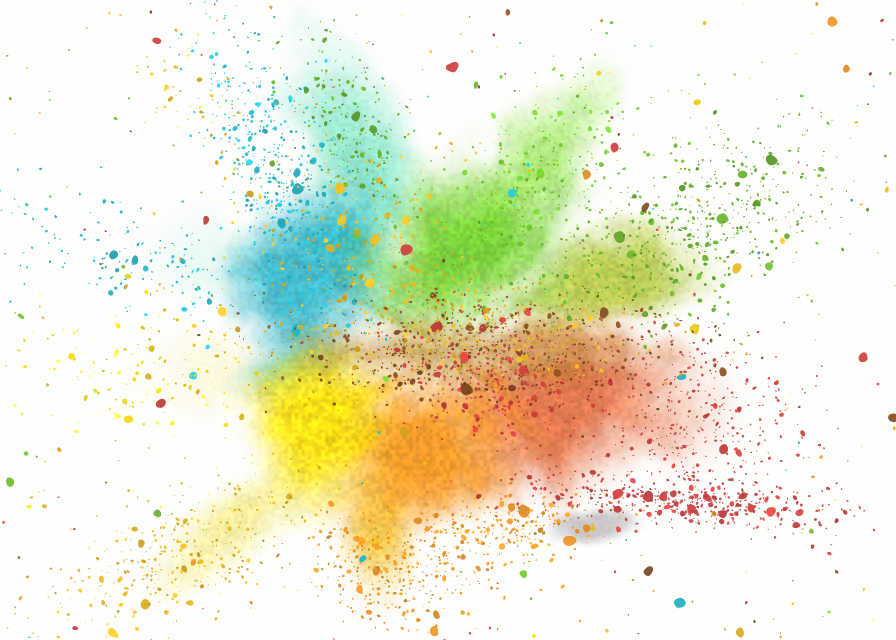
Reproduce this background procedurally as a WebGL 1 fragment shader.

```glsl
precision highp float;
uniform vec2 u_resolution;

const vec2 FRAME = vec2(1.4, 1.0);
const vec2 BURST = vec2(0.71, 0.46);
const float WARP = 0.07;
const float RAGGED = 1.1;
const float GRAIN = 0.22;
const float SPECK_CELLS = 42.0;
const vec3 PAPER = vec3(0.995, 0.995, 0.99);
const vec3 TEAL = vec3(0.16, 0.70, 0.78);
const vec3 CYAN = vec3(0.12, 0.76, 0.84);
const vec3 AQUA = vec3(0.50, 0.90, 0.78);
const vec3 GREEN = vec3(0.45, 0.82, 0.17);
const vec3 LEAF = vec3(0.40, 0.70, 0.16);
const vec3 LIME = vec3(0.66, 0.92, 0.42);
const vec3 OLIVE = vec3(0.70, 0.78, 0.22);
const vec3 YELLOW = vec3(1.0, 0.90, 0.05);
const vec3 STRAW = vec3(0.96, 0.92, 0.45);
const vec3 GOLD = vec3(0.94, 0.74, 0.12);
const vec3 ORANGE = vec3(0.97, 0.60, 0.13);
const vec3 CORAL = vec3(0.90, 0.46, 0.29);
const vec3 RED = vec3(0.83, 0.24, 0.24);
const vec3 UMBER = vec3(0.52, 0.29, 0.12);
const vec3 ASH = vec3(0.66, 0.64, 0.66);

float hash(vec2 p) {
  vec3 q = fract(p.xyx * 0.1031);
  q += dot(q, q.yzx + 33.33);
  return fract((q.x + q.y) * q.z);
}

float noise(vec2 p) {
  vec2 i = floor(p), f = fract(p);
  f = f * f * (3.0 - 2.0 * f);
  vec2 e = vec2(1.0, 0.0);
  return mix(mix(hash(i), hash(i + e), f.x),
             mix(hash(i + e.yx), hash(i + e.xx), f.x), f.y);
}

float fbm(vec2 p) {
  float sum = 0.0, gain = 0.5;
  for (int i = 0; i < 5; i++) {
    sum += gain * noise(p);
    p = mat2(1.6, 1.2, -1.2, 1.6) * p + 7.3;
    gain *= 0.5;
  }
  return sum;
}

// Distance from the centre of a turned ellipse, 1 at its rim
float ellipse(vec2 p, vec2 centre, vec2 radii, float angle) {
  vec2 d = p - centre;
  float c = cos(angle), s = sin(angle);
  return length(vec2(c * d.x + s * d.y, c * d.y - s * d.x) / radii);
}

// Soft cloud of powder
void puff(inout vec3 col, vec2 p, float ragged, vec2 centre, vec2 radii, float angle, float strength, vec3 tint) {
  float d = ellipse(p, centre, radii, angle) + ragged;
  col = mix(col, tint, strength * (1.0 - smoothstep(0.3, 1.45, d)));
}

// Scattered grains in three sizes; amount holds the coarse and fine density
void spray(inout vec3 col, vec2 p, vec2 centre, vec2 radii, float angle, vec2 amount, vec3 tint) {
  for (int i = 0; i < 3; i++) {
    float level = float(i);
    float cells = SPECK_CELLS * exp2(level * 0.9);
    vec2 id = floor(p * cells);
    vec2 key = id + floor(centre * 97.0) + level * 31.0;
    float d = ellipse((id + 0.5) / cells, centre, radii, angle);
    float chance = mix(amount.x, amount.y, level * 0.5) * exp(-d * d);
    float size = hash(key + 5.7);
    float radius = mix(0.12, 0.38, size * size);
    vec2 jitter = (vec2(hash(key + 11.3), hash(key + 23.9)) - 0.5) * (1.0 - 2.0 * radius);
    float rim = (length(fract(p * cells) - 0.5 - jitter) - radius) / cells;
    float cover = clamp(0.5 - rim * u_resolution.y, 0.0, 1.0) * step(hash(key), chance);
    col = mix(col, tint * mix(0.8, 1.12, hash(key + 41.1)), cover * 0.9);
  }
}

void main() {
  vec2 p = gl_FragCoord.xy / u_resolution * FRAME;

  // Warped space with streaks that fan out of the burst
  vec2 q = p + WARP * (vec2(fbm(p * 7.0), fbm(p * 7.0 + 19.0)) - 0.48);
  vec2 ray = q - BURST;
  float reach = length(ray);
  float streak = fbm(ray / max(reach, 0.001) * 5.0 + reach * 3.0 + 20.0);
  float rag = RAGGED * (mix(streak, fbm(p * 13.0), 0.55) - 0.45);
  vec3 col = PAPER;

  // Pale outer haze
  puff(col, q, rag, vec2(0.36, 0.59), vec2(0.13, 0.06), -0.3, 0.16, AQUA);
  puff(col, q, rag, vec2(0.36, 0.42), vec2(0.14, 0.06), -0.1, 0.22, STRAW);
  puff(col, q, rag, vec2(0.38, 0.19), vec2(0.17, 0.055), 0.65, 0.65, STRAW);
  puff(col, q, rag, vec2(0.94, 0.178), vec2(0.07, 0.02), -0.1, 0.6, ASH);
  puff(col, q, rag, vec2(1.04, 0.36), vec2(0.10, 0.10), 0.0, 0.22, CORAL);

  // Cool upper clouds
  puff(col, q, rag, vec2(0.56, 0.72), vec2(0.19, 0.085), 1.85, 0.8, AQUA);
  puff(col, q, rag, vec2(0.48, 0.56), vec2(0.16, 0.105), 1.2, 0.85, TEAL);
  puff(col, q, rag, vec2(0.83, 0.73), vec2(0.17, 0.06), 1.0, 0.8, LIME);
  puff(col, q, rag, vec2(0.94, 0.56), vec2(0.16, 0.07), 0.25, 0.85, OLIVE);
  puff(col, q, rag, vec2(0.73, 0.61), vec2(0.15, 0.12), 0.5, 0.9, GREEN);

  // Warm lower clouds
  puff(col, q, rag, vec2(0.87, 0.36), vec2(0.17, 0.125), 0.2, 0.95, CORAL);
  puff(col, q, rag, vec2(0.60, 0.17), vec2(0.05, 0.11), -0.1, 0.75, GOLD);
  puff(col, q, rag, vec2(0.66, 0.31), vec2(0.14, 0.13), 0.0, 0.95, ORANGE);
  puff(col, q, rag, vec2(0.51, 0.34), vec2(0.11, 0.12), 0.0, 0.95, YELLOW);
  puff(col, q, rag, vec2(0.74, 0.455), vec2(0.26, 0.05), -0.05, 0.55, mix(UMBER, GOLD, 0.5));

  // Powder grain, strongest where colour is dense
  float density = 1.0 - min(col.r, min(col.g, col.b));
  col *= 1.0 + GRAIN * density * (noise(p * 190.0) + fbm(p * 45.0) - 1.0);

  // Flying grains
  vec2 g = p + 0.006 * (vec2(noise(p * 70.0), noise(p * 70.0 + 9.0)) - 0.5);
  spray(col, g, vec2(0.43, 0.73), vec2(0.19, 0.06), 1.95, vec2(0.22, 0.5), CYAN);
  spray(col, g, vec2(0.21, 0.60), vec2(0.19, 0.06), -0.3, vec2(0.08, 0.16), CYAN);
  spray(col, g, vec2(0.55, 0.80), vec2(0.12, 0.06), 2.0, vec2(0.18, 0.32), LEAF);
  spray(col, g, vec2(0.30, 0.84), vec2(0.07, 0.04), -0.8, vec2(0.12, 0.2), GOLD);
  spray(col, g, vec2(0.84, 0.70), vec2(0.15, 0.09), 1.0, vec2(0.15, 0.35), GREEN);
  spray(col, g, vec2(1.09, 0.65), vec2(0.18, 0.085), 0.55, vec2(0.22, 0.4), LEAF);
  spray(col, g, vec2(0.57, 0.60), vec2(0.13, 0.15), 0.3, vec2(0.12, 0.22), GOLD);
  spray(col, g, vec2(0.20, 0.42), vec2(0.20, 0.08), -0.1, vec2(0.04, 0.13), YELLOW);
  spray(col, g, vec2(0.29, 0.14), vec2(0.18, 0.07), 0.5, vec2(0.12, 0.35), GOLD);
  spray(col, g, vec2(0.62, 0.11), vec2(0.11, 0.07), 0.0, vec2(0.3, 0.55), ORANGE);
  spray(col, g, vec2(0.80, 0.18), vec2(0.12, 0.045), 0.1, vec2(0.3, 0.5), ORANGE);
  spray(col, g, vec2(1.09, 0.34), vec2(0.13, 0.11), -0.4, vec2(0.07, 0.3), RED);
  spray(col, g, vec2(1.06, 0.215), vec2(0.19, 0.026), -0.08, vec2(0.75, 0.8), RED);
  spray(col, g, vec2(0.76, 0.45), vec2(0.25, 0.07), -0.05, vec2(0.08, 0.35), UMBER);
  spray(col, g, vec2(0.78, 0.41), vec2(0.12, 0.08), -0.4, vec2(0.2, 0.4), RED);
  spray(col, g, vec2(0.70, 0.49), vec2(0.24, 0.07), 0.0, vec2(0.1, 0.32), GOLD);

  gl_FragColor = vec4(clamp(col, 0.0, 1.0), 1.0);
}
```
